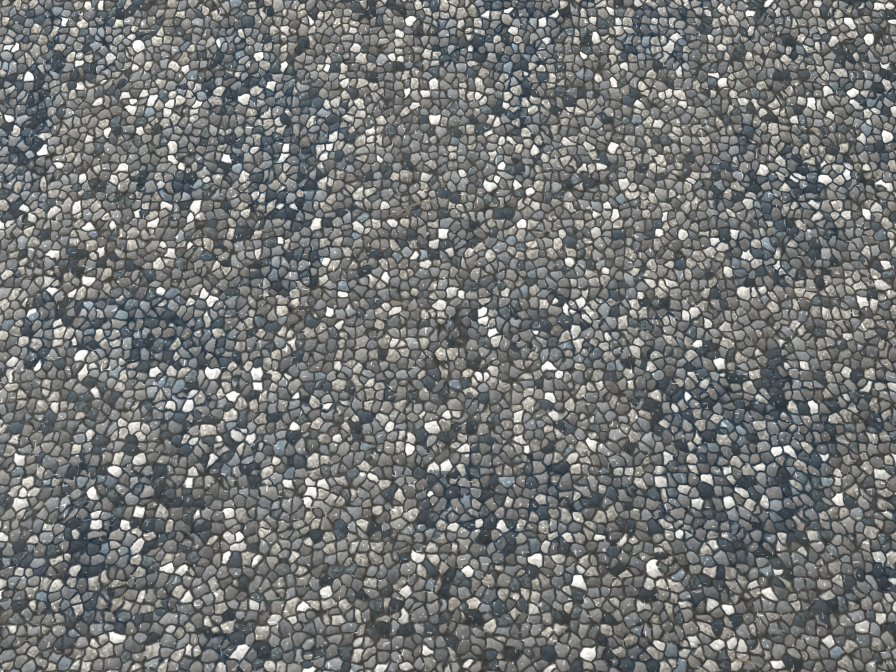
Write a WebGL 1 fragment shader that draws this texture.

```glsl
precision highp float;
uniform vec2 u_resolution;

float hash(vec2 p) {
  vec3 q = fract(vec3(p.xyx) * 0.1031);
  q += dot(q, q.yzx + 33.33);
  return fract((q.x + q.y) * q.z);
}

vec2 hash2(vec2 p) {
  return vec2(hash(p), hash(p + 71.7));
}

float noise(vec2 p) {
  vec2 i = floor(p), f = fract(p);
  f = f * f * (3.0 - 2.0 * f);
  return mix(mix(hash(i), hash(i + vec2(1, 0)), f.x),
             mix(hash(i + vec2(0, 1)), hash(i + 1.0), f.x), f.y);
}

mat2 rotation(float angle) {
  float c = cos(angle), s = sin(angle);
  return mat2(c, -s, s, c);
}

// Chunky, stretched distance from the centre of one stone
float stoneDistance(vec2 offset, vec2 id) {
  vec2 q = abs(rotation(hash(id + 13.1) * 3.14) * offset);
  q *= mix(vec2(1.0), vec2(0.75, 1.25), hash(id + 29.3));
  float facet = max(max(q.x, q.y), dot(q, vec2(0.72)));
  return mix(length(q), facet, 0.6) / mix(0.8, 1.2, hash(id + 47.9));
}

vec3 stoneColor(vec2 id, vec2 p) {
  float kind = hash(id + 5.3), shade = hash(id + 91.7);
  float grain = noise(p * 5.0 + id) - 0.5;
  vec3 slate = vec3(mix(0.42, 0.61, shade)) * mix(vec3(0.97, 1.0, 1.02), vec3(1.02, 1.0, 0.96), hash(id + 3.7));
  vec3 granite = mix(0.58, 0.77, shade) * vec3(1.02, 1.0, 0.95) + grain * 0.3;
  vec3 quartz = mix(0.79, 1.0, shade) * vec3(1.01, 1.0, 0.97) + grain * 0.2;
  vec3 color = mix(slate + grain * 0.1, granite, step(0.66, kind));
  return mix(color, quartz, step(0.91, kind));
}

vec3 gravel(vec2 uv) {
  // Stones shrink gently towards the far edge
  vec2 p = vec2((uv.x - 0.667) * (55.0 + 22.0 * uv.y), uv.y * (55.0 + 11.0 * uv.y)) + 100.0;
  p += 0.22 * (vec2(noise(p * 2.1), noise(p * 2.1 + 40.0)) - 0.5);
  vec2 cell = floor(p), nearestId = cell, nearestOffset = vec2(0.0);
  float nearest = 9.0, second = 9.0;
  for (int j = -1; j <= 1; j++) {
    for (int i = -1; i <= 1; i++) {
      vec2 id = cell + vec2(i, j);
      vec2 offset = p - id - 0.5 - 0.8 * (hash2(id) - 0.5);
      float d = stoneDistance(offset, id);
      if (d < nearest) {
        second = nearest;
        nearest = d;
        nearestId = id;
        nearestOffset = offset;
      } else {
        second = min(second, d);
      }
    }
  }

  // Lit upper faces, tilted facets and sunken stones
  float damp = smoothstep(0.42, 0.8, 0.6 * noise(p * 0.13) + 0.4 * noise(p * 0.5 + 9.0));
  vec3 color = stoneColor(nearestId, p);
  color *= 1.0 + 0.32 * dot(nearestOffset, vec2(-0.35, 0.94));
  float sunken = step(0.87 - 0.18 * damp, hash(nearestId + 63.1));
  color *= mix(vec3(1.0), vec3(0.56, 0.62, 0.67), sunken);

  // Dark gaps, bluish where damp, with small wet glints
  vec3 gap = mix(vec3(0.21, 0.21, 0.2), vec3(0.13, 0.18, 0.22), damp);
  gap += 0.12 * noise(p * 3.0 + 17.0);
  float body = smoothstep(0.02, 0.3, second - nearest) * (1.0 - smoothstep(0.6, 0.85, nearest));
  color = mix(gap, color, body);
  color += 0.35 * smoothstep(0.83, 0.97, noise(p * 4.3 + 31.0));

  // Paler light from the upper left
  float light = 1.0 + 0.1 * (uv.y - 0.5) - 0.07 * (uv.x - 0.667);
  return color * light + 0.03 * (noise(uv * 5.0) - 0.5);
}

// A few thin dry stalks
vec3 addStalks(vec3 color, vec2 uv) {
  for (int k = 0; k < 5; k++) {
    vec2 seed = vec2(float(k) * 7.3 + 2.0, 19.0);
    vec2 centre = hash2(seed) * vec2(1.333, 1.0);
    vec2 q = rotation(hash(seed + 5.0) * 1.4 - 0.3) * (uv - centre);
    q.y += 6.0 * q.x * q.x;
    float d = length(vec2(max(abs(q.x) - 0.022, 0.0), q.y));
    color = mix(color, vec3(0.58, 0.53, 0.45), 0.7 * (1.0 - smoothstep(0.0008, 0.0028, d)));
  }
  return color;
}

void main() {
  vec3 color = vec3(0.0);
  for (int j = 0; j < 2; j++) {
    for (int i = 0; i < 2; i++) {
      vec2 subpixel = (vec2(i, j) - 0.5) * 0.5;
      vec2 uv = (gl_FragCoord.xy + subpixel) / u_resolution.y;
      color += 0.25 * clamp(addStalks(gravel(uv), uv), 0.0, 1.0);
    }
  }
  gl_FragColor = vec4(color, 1.0);
}
```
